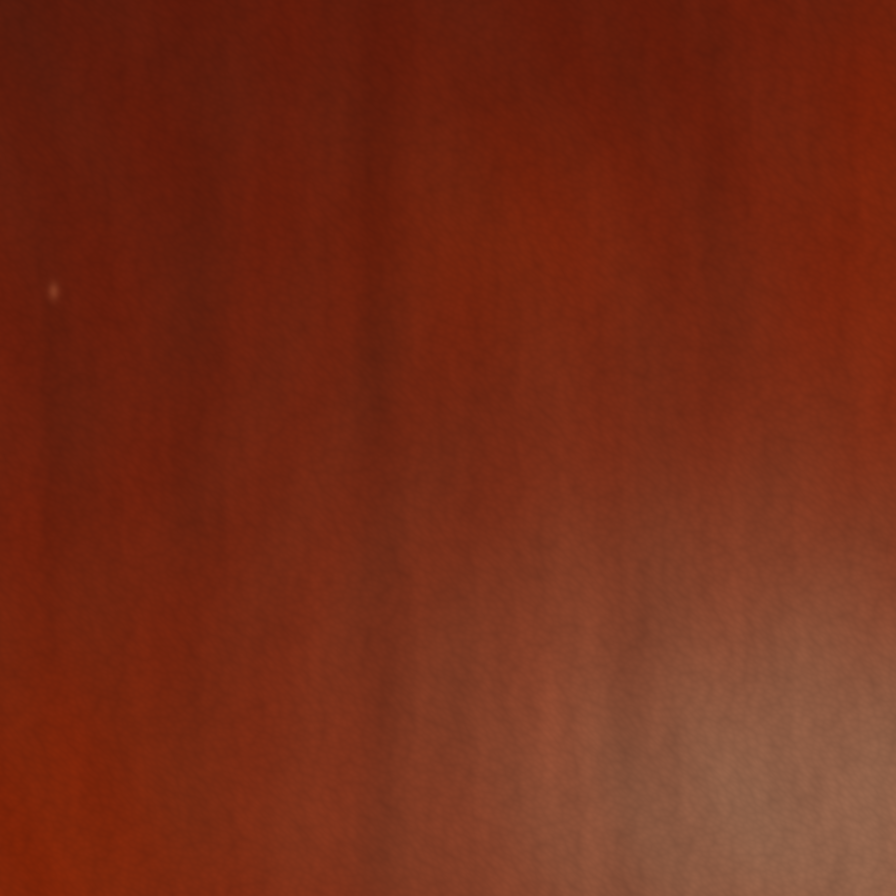
Reproduce this texture procedurally as a Shadertoy shader.

```glsl
// Polished red-brown wood with soft vertical grain and a pale sheen at lower right.
// A diagonal colour ramp carries layered-sine streaks, stretched cellular mottling
// and a pale chip.

vec2 hash2(vec2 p) {
    vec3 q = fract(p.xyx * vec3(0.1031, 0.103, 0.0973));
    q += dot(q, q.yzx + 33.33);
    return fract((q.xx + q.yz) * q.zy);
}

// Distance to the nearest scattered point.
float cellular(vec2 p) {
    vec2 cell = floor(p);
    float nearest = 9.0;
    for (int y = -1; y <= 1; y++) {
        for (int x = -1; x <= 1; x++) {
            vec2 id = cell + vec2(x, y);
            nearest = min(nearest, length(id + hash2(id) - p));
        }
    }
    return nearest;
}

// Long wavering streaks, finer and weaker with each layer.
float grain(vec2 p) {
    float sum = 0.0, freq = 23.0, amp = 0.5;
    for (int i = 0; i < 6; i++) {
        float k = float(i);
        float bend = 0.9 * sin(p.y * (3.0 + 1.7 * k) + k * 2.3 + p.x * 5.0);
        float fade = 0.6 + 0.4 * sin(p.y * (4.0 + k) + p.x * 11.0 + k * 4.1);
        sum += amp * fade * sin(p.x * freq + bend + k * 1.9);
        freq *= 1.63;
        amp *= 0.82;
    }
    return sum;
}

// Soft spot centred at c with half-size s.
float band(vec2 p, vec2 c, vec2 s) {
    vec2 d = (p - c) / s;
    return exp(-dot(d, d));
}

void mainImage(out vec4 fragColor, in vec2 fragCoord) {
    vec2 p = fragCoord / iResolution.xy;

    // Stained wood, brighter toward the right and the bottom
    float ramp = clamp(0.08 + 0.4 * p.x + 0.8 * (1.0 - p.y), 0.0, 1.0);
    vec3 col = mix(vec3(0.345, 0.1, 0.045), vec3(0.465, 0.14, 0.055), ramp);
    col += vec3(0.055, 0.012, -0.008) * band(p, vec2(1.02, 0.74), vec2(0.13, 0.28));
    col += vec3(0.04, 0.015, -0.002) * band(p, vec2(0.56, 0.73), vec2(0.16, 0.14));
    col += vec3(0.03, 0.0, -0.025) * band(p, vec2(0.05, 0.03), vec2(0.22, 0.26));

    // Pale sheen: a wide faint haze under a brighter core
    float haze = band(p, vec2(0.75, 0.12), vec2(0.48, 0.42));
    float core = band(p, vec2(0.93, 0.08), vec2(0.36, 0.28));
    col = mix(col, vec3(0.5, 0.27, 0.18), 0.55 * haze);
    col = mix(col, vec3(0.565, 0.39, 0.295), 0.95 * core);

    // Broad dark figure, with a pale streak in the sheen
    float figure = 0.1 * band(p, vec2(0.42, 0.75), vec2(0.03, 0.34))
                 + 0.06 * band(p, vec2(0.21, 0.62), vec2(0.035, 0.4))
                 + 0.09 * band(p, vec2(0.06, 0.55), vec2(0.025, 0.2))
                 + 0.07 * band(p, vec2(0.795, 0.74), vec2(0.018, 0.2))
                 + 0.06 * band(p, vec2(0.7, 0.2), vec2(0.025, 0.25))
                 + 0.05 * band(p, vec2(0.43, 0.2), vec2(0.02, 0.2))
                 + 0.06 * band(p, vec2(0.68, 0.95), vec2(0.12, 0.1))
                 + 0.06 * band(p, vec2(0.0, 1.0), vec2(0.12, 0.12))
                 - 0.06 * band(p, vec2(0.615, 0.19), vec2(0.012, 0.08));
    col *= 1.0 - figure;

    // Grain streaks, then mottling from coarse blotches to fine slanted fibre
    float streak = grain(p);
    col *= 1.0 + 0.034 * streak;
    vec2 slanted = p + vec2(0.008 * sin(p.y * 37.0 + p.x * 9.0), 0.4 * p.x);
    float blotch = cellular(p * vec2(24.0, 10.0) + 0.5 * streak) - 0.5;
    float mottle = cellular(slanted * vec2(62.0, 52.0)) - 0.5;
    float fibre = cellular(slanted * vec2(115.0, 150.0) + 7.0) - 0.5;
    col *= 1.0 - 0.05 * blotch - 0.06 * mottle - 0.065 * fibre;

    // Slow drift between warmer and browner stain
    float drift = sin(p.x * 31.0 + 2.0 * sin(p.y * 7.0)) * sin(p.y * 17.0 + 3.0 * sin(p.x * 9.0));
    col += vec3(0.003, -0.006, -0.006) * drift;

    // Small pale chip at the left
    float chip = band(p, vec2(0.06, 0.675), vec2(0.006, 0.01));
    col += vec3(0.12, 0.11, 0.08) * chip;

    fragColor = vec4(col, 1.0);
}
```
